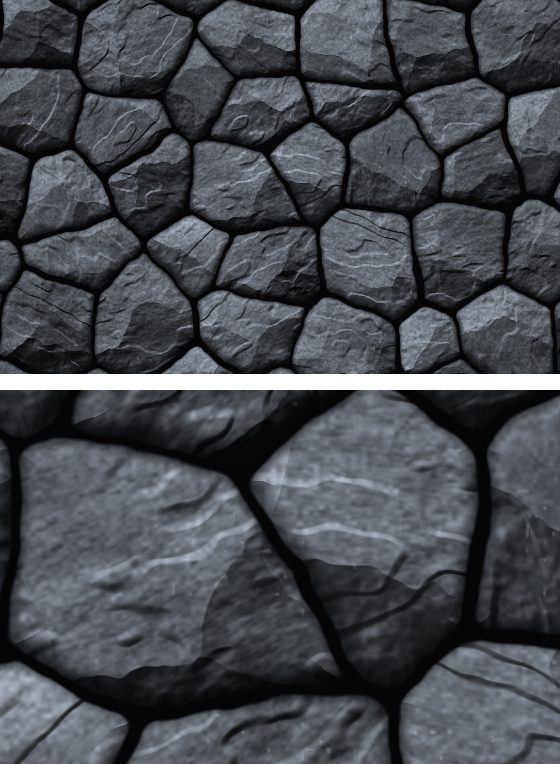
Top: the whole. Bottom: its middle third, enlarged.
Write a Shadertoy shader that draws this texture.

```glsl
const vec2 STONE_SIZE = vec2(0.245, 0.200);   // mean spacing, canvas heights
const float SIZE_SPREAD = 0.014;              // weight that lets stones outgrow others
const float GAP_WIDTH = 0.006;
const float CORNER_ROUNDING = 0.014;
const float BEVEL_WIDTH = 0.026;
const float LEDGE_HEIGHT = 0.0065;
const float GRAIN_HEIGHT = 0.0085;
const float BASE_TONE = 0.305;
const float LIGHT_GAIN = 0.30;
const vec2 LIGHT_DIR = vec2(-0.42, 0.91);
const vec3 GAP_COLOR = vec3(0.018, 0.018, 0.024);
const vec3 SLATE_TINT = vec3(0.95, 1.0, 1.07);
const float TAU = 6.2831853;

vec2 hash2(vec2 p) {
    vec3 a = fract(p.xyx * vec3(0.1031, 0.1030, 0.0973));
    a += dot(a, a.yzx + 33.33);
    return fract((a.xx + a.yz) * a.zy);
}

float noise(vec2 p) {
    vec2 i = floor(p), f = fract(p);
    f = f * f * (3.0 - 2.0 * f);
    return mix(mix(hash2(i).x, hash2(i + vec2(1, 0)).x, f.x),
               mix(hash2(i + vec2(0, 1)).x, hash2(i + vec2(1, 1)).x, f.x), f.y);
}

float fbm(vec2 p) {
    float sum = 0.0, amp = 0.5;
    for (int i = 0; i < 4; i++) {
        sum += amp * noise(p);
        p = mat2(1.6, 1.2, -1.2, 1.6) * p + 7.3;
        amp *= 0.5;
    }
    return sum;
}

vec2 warp(vec2 p) {
    return vec2(fbm(p), fbm(p + 41.7)) - 0.47;
}

// Stone centre in xy, size weight in z; rows are staggered
vec3 stoneSeed(vec2 cell) {
    vec2 jitter = 0.5 + 0.72 * (hash2(cell + 60.0) - 0.5);
    jitter.x += 0.5 * mod(cell.y, 2.0);
    return vec3((cell + jitter) * STONE_SIZE, SIZE_SPREAD * hash2(cell + 93.0).x);
}

// Weighted Voronoi: rounded edge distance, owning cell and outward edge direction
float stoneEdge(vec2 p, out vec2 id, out vec2 center, out vec2 outward) {
    vec2 base = floor(p / STONE_SIZE);
    float best = 1e3;
    vec3 own = vec3(0);
    for (int y = -2; y <= 2; y++)
    for (int x = -2; x <= 2; x++) {
        vec2 cell = base + vec2(x, y);
        vec3 seed = stoneSeed(cell);
        vec2 d = p - seed.xy;
        float power = dot(d, d) - seed.z;
        if (power < best) { best = power; id = cell; own = seed; }
    }
    center = own.xy;
    outward = vec2(0, 1);
    float nearest = 1e3, rounded = 1.0;
    for (int y = -2; y <= 2; y++)
    for (int x = -2; x <= 2; x++) {
        vec2 cell = id + vec2(x, y);
        if (x == 0 && y == 0) continue;
        vec3 seed = stoneSeed(cell);
        vec2 d = p - seed.xy, span = seed.xy - own.xy;
        float dist = (dot(d, d) - seed.z - best) / (2.0 * length(span));
        if (dist < nearest) { nearest = dist; outward = normalize(span); }
        float h = max(CORNER_ROUNDING - abs(dist - rounded), 0.0);
        rounded = min(dist, rounded) - h * h / (4.0 * CORNER_ROUNDING);
    }
    return rounded;
}

// Height of one split stone: tilted top, broken facets, layered ledges, grain
float relief(vec2 q, vec2 id) {
    vec2 rnd = hash2(id + 17.0);
    vec2 broken = q + 0.045 * warp(q * 16.0 + id * 5.1);
    float height = dot(broken, (hash2(id + 31.0) - 0.5) * vec2(0.7, 0.8));
    for (int k = 0; k < 6; k++) {
        vec2 r = hash2(id * 7.0 + float(k) * 13.7 + 5.0);
        float angle = TAU * (float(k) + r.x) / 6.0;
        float reach = mix(0.035, 0.115, r.y);
        float slope = mix(0.35, 1.15, fract(r.x * 9.7 + r.y));
        height = min(height, slope * (reach - dot(broken, vec2(cos(angle), sin(angle)))));
    }
    float turn = (rnd.x - 0.5) * 2.4;
    vec2 cleft = mat2(cos(turn), sin(turn), -sin(turn), cos(turn)) * q;
    float layer = 5.0 * fbm(cleft * vec2(5.0, 9.0) + id * 3.7);
    height += LEDGE_HEIGHT * (floor(layer) + smoothstep(0.78, 1.0, fract(layer)));
    return height + GRAIN_HEIGHT * fbm(cleft * vec2(19.0, 36.0) + id * 9.1);
}

void mainImage(out vec4 fragColor, in vec2 fragCoord) {
    vec2 p = fragCoord / iResolution.y;
    vec2 id, center, outward;
    float edge = stoneEdge(p + 0.030 * warp(p * 11.0), id, center, outward);

    // Surface slope facing the light
    vec2 q = p - center, e = vec2(0.0016, 0.0);
    float h = relief(q, id);
    vec2 facing = (h - vec2(relief(q + e.xy, id), relief(q + e.yx, id))) / e.x;
    facing += outward * 0.65 * (1.0 - smoothstep(0.0, BEVEL_WIDTH, edge));
    float light = dot(facing, LIGHT_DIR) / sqrt(1.0 + dot(facing, facing));

    // Stone tone, mottling and mineral specks
    float tone = BASE_TONE + LIGHT_GAIN * light + 0.09 * (hash2(id + 71.0).y - 0.5);
    tone *= 0.78 + 0.46 * fbm(p * 9.0 + 20.0);
    tone *= 0.86 + 0.28 * noise(p * 210.0);
    tone += 0.13 * smoothstep(0.86, 0.98, noise(p * 130.0 + 8.0)) * smoothstep(0.4, 0.7, noise(p * 14.0));

    // Contact shade, deeper below each stone
    float shadeWidth = mix(0.016, 0.034, smoothstep(0.3, -0.8, outward.y));
    tone *= mix(0.35, 1.0, smoothstep(0.0, shadeWidth, edge));
    vec2 uv = fragCoord / iResolution.xy - 0.5;
    tone *= 1.06 - 0.45 * dot(uv, uv);

    float gap = GAP_WIDTH * (0.5 + noise(p * 8.0 + 3.0));
    float cover = smoothstep(gap - 0.002, gap + 0.002, edge);
    vec3 stone = clamp(tone, 0.025, 0.72) * SLATE_TINT;
    fragColor = vec4(mix(GAP_COLOR, stone, cover), 1.0);
}
```
